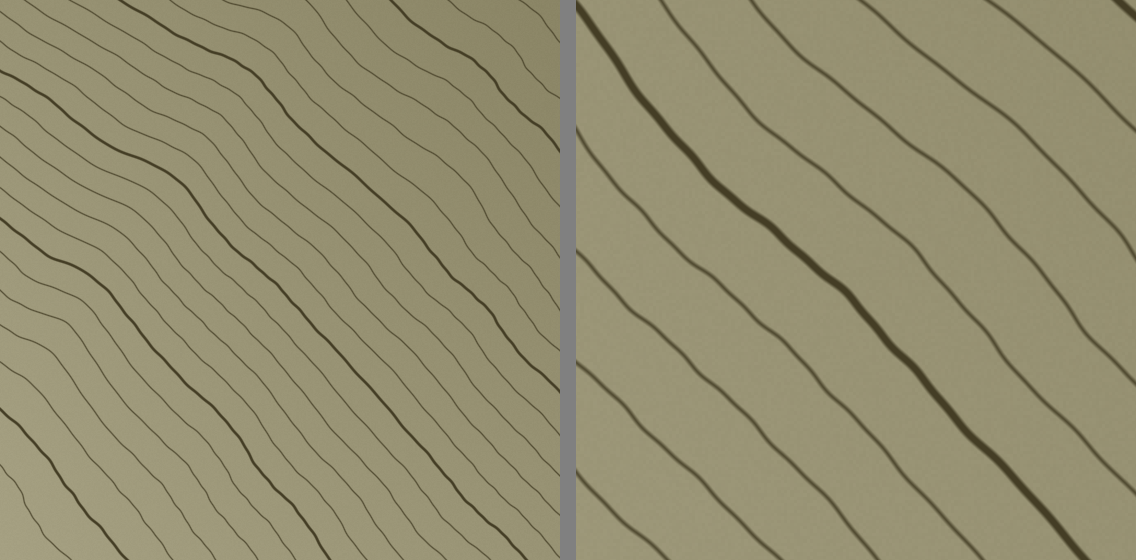
Left, the full canvas; right, a detail of the centre.
A Shadertoy shader for this pattern:

```glsl
// Topographic contour lines sweeping diagonally over a softly shaded olive ground.

const vec3 GROUND_LIGHT = vec3(0.648, 0.628, 0.510);  // lower left
const vec3 GROUND_DARK  = vec3(0.543, 0.522, 0.398);  // upper right
const vec3 INK          = vec3(0.265, 0.240, 0.145);
const float MINOR_PER_MAJOR  = 5.0;
const float MINOR_HALF_WIDTH = 0.0011;
const float MAJOR_HALF_WIDTH = 0.0024;
const float MINOR_STRENGTH   = 0.85;
const float MIN_SOFTNESS     = 0.0013;
const float SPUR_DEPTH   = 0.10;
const float HOLLOW_DEPTH = 0.11;
const float RIPPLE       = 0.012;
const float GRAIN        = 0.012;
const float GRAIN_CELLS  = 512.0;
const float TAU = 6.2831853;

float hash(vec2 cell) {
    vec3 q = fract(vec3(cell.xyx) * 0.1031);
    q += dot(q, q.yzx + 33.33);
    return fract((q.x + q.y) * q.z);
}

// Layered, warped sines: small irregular bends in the lines
float ripple(vec2 p) {
    vec2 w = p + 0.03 * sin(p.yx * vec2(17.0, 13.0) + vec2(1.3, 4.1));
    float sum = sin(dot(w, vec2(19.0, -13.0)) + 0.7)
              + 0.7 * sin(dot(w, vec2(-11.0, 27.0)) + 2.4);
    sum += 0.3 * sin(dot(w, vec2(61.0, -43.0)) + 1.1);
    return sum + 0.14 * sin(dot(w, vec2(97.0, -131.0)));
}

// Terrain height, one unit per major contour
float terrain(vec2 p) {
    vec2 bow = p * (1.0 - p);
    float h = 0.6 + 2.57 * p.x + 2.88 * p.y - 0.53 * p.x * p.y;
    h += bow.y * mix(-1.6, 0.66, p.x) + bow.x * mix(-0.66, 0.5, p.y);
    h -= 0.06 * dot(sin(TAU * p), 1.0 - p.yx);

    // A long spur on the left and a round hollow on the right
    float spur = (p.x - 0.74 * p.y + 0.212) / 0.11;
    h -= SPUR_DEPTH * exp(-spur * spur) * smoothstep(0.0, 0.15, p.x);
    vec2 hollow = (p - vec2(0.83, 0.72)) / vec2(0.09, 0.12);
    h -= HOLLOW_DEPTH * exp(-dot(hollow, hollow));
    return h + RIPPLE * ripple(p);
}

// Distance to the nearest whole level, measured in level units
float levelDistance(float level) {
    return abs(fract(level + 0.5) - 0.5);
}

float stroke(float dist, float halfWidth, float soft) {
    return 1.0 - smoothstep(halfWidth - soft, halfWidth + soft, dist);
}

void mainImage(out vec4 fragColor, in vec2 fragCoord) {
    vec2 p = fragCoord / iResolution.xy;
    float soft = max(0.9 / iResolution.y, MIN_SOFTNESS);

    // Slope turns level differences into canvas distances
    vec2 e = vec2(0.001, 0.0);
    float h = terrain(p);
    vec2 gradient = vec2(terrain(p + e.xy) - terrain(p - e.xy),
                         terrain(p + e.yx) - terrain(p - e.yx)) / (2.0 * e.x);
    float slope = max(length(gradient), 0.2);

    // Ground shading with faint grain
    float shade = 0.5 * (p.x + p.y) + 0.02 * sin(5.0 * p.x - 4.0 * p.y);
    vec3 color = mix(GROUND_LIGHT, GROUND_DARK, clamp(shade, 0.0, 1.0));
    color += GRAIN * (hash(floor(p * GRAIN_CELLS)) - 0.5);

    // Thin minor lines, heavier major lines
    float minorDist = levelDistance(h * MINOR_PER_MAJOR) / (MINOR_PER_MAJOR * slope);
    float majorDist = levelDistance(h) / slope;
    float ink = max(MINOR_STRENGTH * stroke(minorDist, MINOR_HALF_WIDTH, soft),
                    stroke(majorDist, MAJOR_HALF_WIDTH, soft));
    fragColor = vec4(mix(color, INK, ink), 1.0);
}
```
